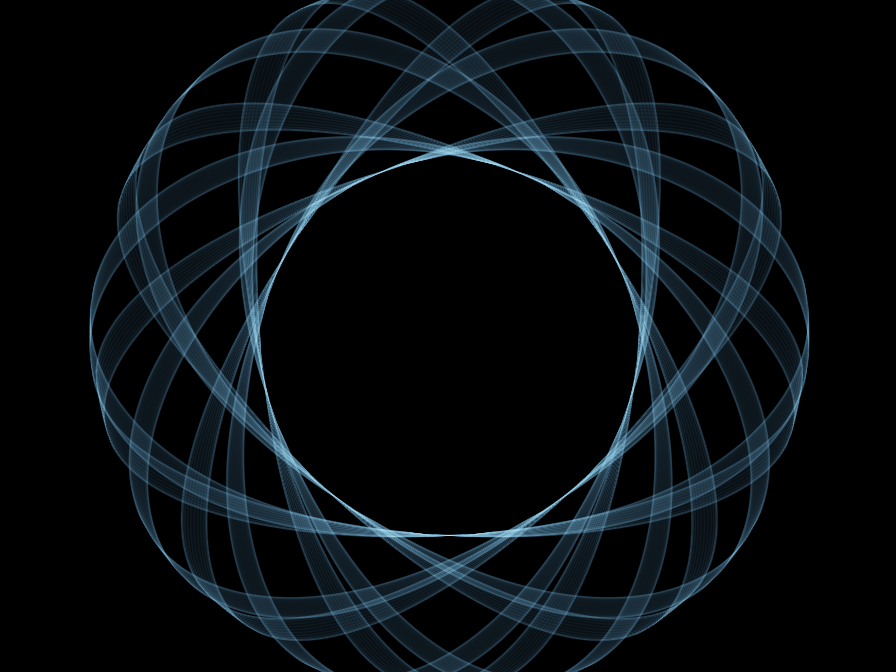
Reproduce this background procedurally as a Shadertoy shader.

```glsl
// Glowing wreath of translucent ribbons on black, woven around an empty disc.
// Each ribbon is a nine-lobed spirograph curve swept through a small rotation;
// its density is solved in polar form, so no curve has to be traced.

const float PI = 3.14159265;
const float LOBES = 9.0;
const float STEP = 2.0 * PI / LOBES;          // angle between neighbouring lobes
const vec2 CENTER = vec2(0.002, -0.017);      // in canvas heights
const float INNER_RADIUS = 0.2795;
const vec3 ICE_BLUE = vec3(0.43, 0.76, 1.0);  // absorption-like tint

// Signed distance in angle to the nearest of the repeated lobes
float foldAngle(float angle) {
    return mod(angle + 0.5 * STEP, STEP) - 0.5 * STEP;
}

// Light of one ribbon: soft fill, fine threads and two bright borders.
// offset is the angle from its middle line, slant the stretch along the curve.
float ribbonLight(float offset, float sweep, float radius, float slant,
                  float threads, float pixel) {
    float u = abs(offset) / sweep;
    float inset = radius * sweep * (1.0 - u) / slant;
    float coverage = smoothstep(-pixel, pixel, inset);
    float phase = asin(min(u, 1.0));
    float weave = 1.0 + threads * cos(24.0 * phase);
    float fill = 0.034 * slant / radius * (0.8 + 0.5 * pow(min(u, 1.0), 4.0));
    float lineWidth = max(0.0022, 0.8 * pixel);
    float border = 0.26 * exp(-pow(inset / lineWidth, 2.0));
    return coverage * (fill * weave + border);
}

// All ribbons of a spirograph closing after the given number of turns.
// Outgoing and returning branches are mirror images about each lobe.
float ribbonFamily(float radius, float angle, float turns, float outerRadius,
                   float sweep, float threads, float pixel) {
    float big = 0.5 * (outerRadius + INNER_RADIUS);
    float small = 0.5 * (outerRadius - INNER_RADIUS);

    // Phase along the lobe at this radius: 0 at the tip, PI at the disc
    float c = (radius * radius - big * big - small * small) / (2.0 * big * small);
    c = clamp(c, -1.0, 1.0);
    float s = max(sqrt(1.0 - c * c), 0.001);
    float rate = turns / LOBES;
    float branch = rate * acos(c) - atan(small * s, big + small * c);

    // Stretch of the curve relative to a radial line
    float r = max(radius, 0.5 * INNER_RADIUS);
    float dAngle = rate - (small * small + big * small * c) / (r * r);
    float dRadius = big * small * s / r;
    float slant = min(length(vec2(1.0, r * dAngle / dRadius)), 10.0);

    float light = 0.0;
    for (int i = 0; i < 2; i++) {
        float side = float(2 * i - 1);
        float offset = foldAngle(angle - side * branch);
        light += ribbonLight(offset, sweep, r, slant, threads, pixel);
    }
    return light * smoothstep(-pixel, pixel, radius - INNER_RADIUS)
                 * smoothstep(-pixel, pixel, outerRadius - radius);
}

void mainImage(out vec4 fragColor, in vec2 fragCoord) {
    float pixel = 1.0 / iResolution.y;
    vec2 p = (fragCoord - 0.5 * iResolution.xy) * pixel - CENTER;
    float radius = length(p);
    float angle = atan(p.x, -p.y);            // zero at the bottom
    float lift = -cos(angle);                 // lobes reach farther at the top

    // Broad smooth loops, spread slightly toward the bottom
    float loopAngle = angle + 0.13 * sin(angle) - 0.5 * STEP;
    float light = ribbonFamily(radius, loopAngle, 5.0, 0.535 + 0.018 * lift,
                               0.075, 0.06, pixel);

    // Tighter lobes that end in threaded, tube-like tips
    light += ribbonFamily(radius, angle, 4.0, 0.530 + 0.022 * lift,
                          0.072, 0.25, pixel);

    fragColor = vec4(1.0 - exp(-light * ICE_BLUE), 1.0);
}
```
